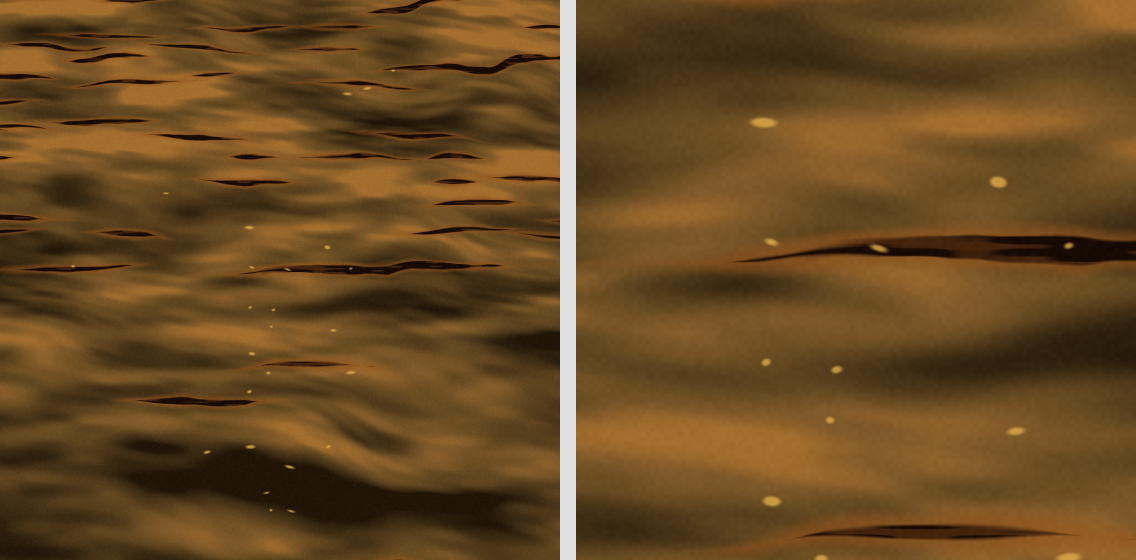
Left: the whole. Right: its middle third, enlarged.
A WebGL 2 fragment shader for this texture:

```glsl
#version 300 es
precision highp float;

uniform vec2 u_resolution;
out vec4 fragColor;

float hash(vec2 p) {
    vec3 q = fract(p.xyx * 0.1031);
    q += dot(q, q.yzx + 33.33);
    return fract((q.x + q.y) * q.z);
}

float noise(vec2 p) {
    vec2 cell = floor(p), f = fract(p);
    f = f * f * f * (f * (f * 6.0 - 15.0) + 10.0);
    float low = mix(hash(cell), hash(cell + vec2(1, 0)), f.x);
    float high = mix(hash(cell + vec2(0, 1)), hash(cell + vec2(1, 1)), f.x);
    return mix(low, high, f.y);
}

// Broad swell plus finer ripples, all stretched sideways.
float swell(vec2 p) {
    p.y += 0.09 * p.x + 0.09 * noise(p * vec2(3.5, 4.0) + 7.0);
    float broad = noise(p * vec2(3.2, 11.0) + 3.0);
    float middle = noise((p + vec2(0.4 * p.y, -0.12 * p.x)) * vec2(6.5, 23.0) + 31.0);
    float fine = noise((p + vec2(0.0, 0.1 * p.x)) * vec2(13.0, 46.0) + 57.0);
    return 0.52 * broad + 0.32 * middle + 0.16 * fine;
}

vec3 waterColor(float tone) {
    vec3 ramp[6] = vec3[6](
        vec3(0.13, 0.08, 0.03), vec3(0.22, 0.16, 0.07), vec3(0.31, 0.22, 0.10),
        vec3(0.40, 0.29, 0.13), vec3(0.50, 0.35, 0.16), vec3(0.64, 0.43, 0.18));
    float t = clamp(tone, 0.0, 4.999);
    int i = int(t);
    return mix(ramp[i], ramp[i + 1], fract(t));
}

// Signed distance to scattered, tapered troughs; one candidate per cell.
float troughs(vec2 p, vec2 size, float thickness, float density, float seed) {
    float nearest = 1.0;
    vec2 home = floor(p / size);
    for (int j = -1; j <= 1; j++) {
        for (int i = -1; i <= 1; i++) {
            vec2 id = home + vec2(i, j);
            vec2 key = id + seed;
            vec2 jitter = vec2(hash(key + 11.0), hash(key + 23.0));
            vec2 center = (id + 0.2 + 0.6 * jitter) * size;
            float cluster = smoothstep(0.25, 0.75, noise(center * vec2(2.5, 5.0) + seed));
            float chance = density * cluster * mix(0.25, 1.5, smoothstep(0.1, 1.5, center.y));
            if (hash(key + 41.0) > chance) continue;

            vec2 q = p - center;
            float halfLength = size.x * mix(0.16, 0.47, hash(key + 53.0));
            float u = q.x / halfLength;
            float bend = noise(vec2(p.x * 9.0, key.y * 3.7)) - 0.5;
            q.y -= q.x * (hash(key + 67.0) - 0.4) * 0.22 + bend * size.y * 0.22;
            float width = thickness * mix(0.6, 1.3, hash(key + 79.0));
            float ragged = noise(vec2(p.x * 24.0, key.x + q.y * 70.0)) - 0.5;
            nearest = min(nearest, abs(q.y) - width * (1.0 - u * u + 0.9 * ragged));
        }
    }
    return nearest;
}

// Small bright flecks gathered around the middle column.
float glints(vec2 uv, float softness) {
    vec2 grid = uv * 28.0;
    vec2 id = floor(grid);
    float offset = ((id.x + 0.5) / 28.0 - 0.5) / 0.13;
    float chance = 0.2 * exp(-offset * offset) * smoothstep(0.3, 0.65, noise(id * 0.22 + 5.0));
    vec2 center = 0.3 + 0.4 * vec2(hash(id + 3.0), hash(id + 17.0));
    vec2 q = (grid - id - center) / 28.0;
    q.y += q.x * (hash(id + 29.0) - 0.5) * 0.6;
    float stretch = mix(1.0, 3.2, hash(id + 37.0));
    float radius = mix(0.0015, 0.0032, hash(id + 43.0));
    float d = length(q / vec2(stretch, 1.0)) - radius;
    return step(hash(id + 61.0), chance) * (1.0 - smoothstep(-softness, softness, d));
}

void main() {
    vec2 uv = gl_FragCoord.xy / u_resolution;
    float softness = max(1.0 / u_resolution.y, 0.0012);

    // Waves shrink toward the top, as on a receding surface.
    vec2 p = vec2((uv.x - 0.5) * (1.0 + 0.6 * uv.y), uv.y + 0.6 * uv.y * uv.y);
    float edge = softness * (1.0 + 1.2 * uv.y);

    // Soft water
    float tone = 2.4 + 9.0 * (swell(p) - 0.5) + 2.0 * (uv.y - 0.5);
    vec3 color = waterColor(tone);

    // Dark troughs with warm rims and faint inner streaks
    float shortTroughs = troughs(p, vec2(0.28, 0.09), 0.0075, 0.65, 5.0);
    float longTroughs = troughs(p, vec2(0.85, 0.21), 0.012, 0.8, 91.0);
    float d = min(shortTroughs, longTroughs);
    float rim = 1.0 - smoothstep(0.0, 0.016, d);
    color = mix(color, vec3(0.58, 0.33, 0.11), 0.6 * rim);
    float streak = smoothstep(0.58, 0.8, noise(p * vec2(22.0, 170.0)));
    vec3 depth = mix(vec3(0.09, 0.04, 0.015), vec3(0.36, 0.19, 0.07), 0.65 * streak);
    color = mix(color, depth, 1.0 - smoothstep(-edge, edge, d));

    // Flecks of light and fine grain
    color = mix(color, vec3(0.86, 0.66, 0.28), 0.85 * glints(uv, softness));
    color += 0.022 * (noise(uv * 380.0) - 0.5);
    fragColor = vec4(color, 1.0);
}
```
